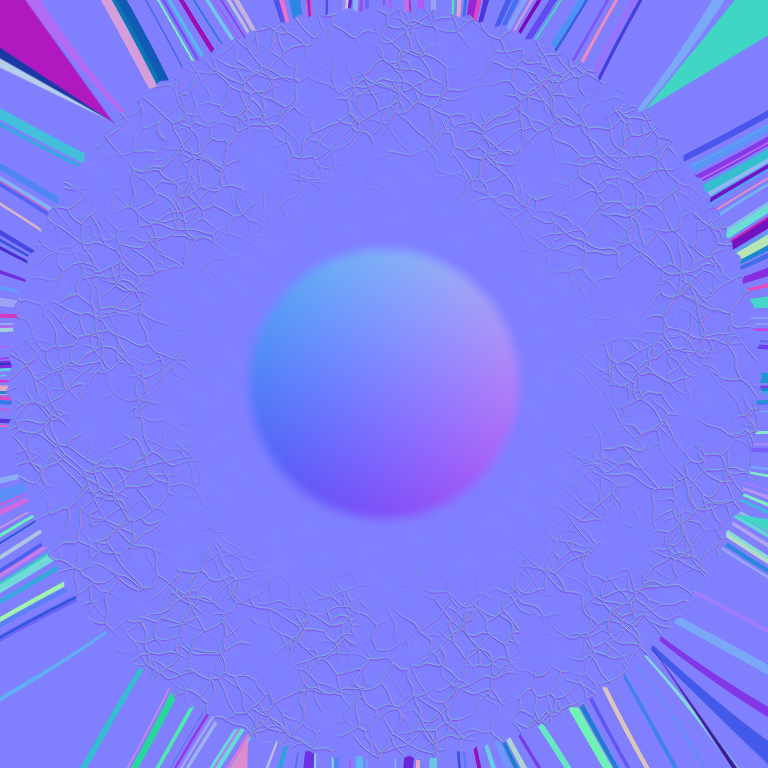
Give the GLSL for this texture map, as a three.js fragment shader.

```glsl
// Tangent-space normal map of an eyeball: a soft domed cornea in the middle,
// a ring of embossed veins from warped cellular borders, and stretched
// radial streaks with a few flat wedges outside the round rim.
varying vec2 vUv;

const float PI = 3.14159265;
const float DOME_RADIUS = 0.175;
const float DOME_SOFTNESS = 0.013;
const float DOME_TILT = 0.38;
const float RIM_RADIUS = 0.489;
const float VEIN_INNER = 0.235;
const float VEIN_FULL = 0.33;
const float VEIN_WIDTH = 0.0012;
const float VEIN_RELIEF = 0.42;
const float EMBOSS_STEP = 0.0012;
const float STREAK_BEND = 0.18;
const float EDGE_SOFT = 0.0015;
const vec3 MAGENTA = vec3(0.69, 0.10, 0.75);
const vec3 TEAL = vec3(0.25, 0.84, 0.77);
const vec3 NAVY = vec3(0.10, 0.22, 0.65);
const vec3 PALE = vec3(0.72, 0.80, 0.92);
const vec3 INDIGO = vec3(0.25, 0.08, 0.62);
const vec3 PINK = vec3(0.88, 0.55, 0.80);

float hash(vec2 p) {
  return fract(sin(dot(p, vec2(127.1, 311.7))) * 43758.545);
}

vec3 encodeNormal(vec2 slope) {
  float z = sqrt(max(0.0, 1.0 - dot(slope, slope)));
  return 0.5 + 0.5 * vec3(slope, z);
}

// Distance to the border between the two nearest cell seeds
float cellBorder(vec2 p, float seed) {
  vec2 cell = floor(p), near = vec2(8.0), second = vec2(8.0);
  for (int j = -1; j <= 1; j++) {
    for (int i = -1; i <= 1; i++) {
      vec2 id = cell + vec2(i, j);
      vec2 toSeed = id + vec2(hash(id + seed), hash(id + seed + 41.3)) - p;
      if (dot(toSeed, toSeed) < dot(near, near)) {
        second = near;
        near = toSeed;
      } else if (dot(toSeed, toSeed) < dot(second, second)) {
        second = toSeed;
      }
    }
  }
  return dot(0.5 * (near + second), normalize(second - near));
}

// Broken, meandering veins on several scales
float veinHeight(vec2 p) {
  float height = 0.0;
  for (int k = 0; k < 4; k++) {
    float layer = float(k), phase = layer * 2.7;
    float scale = 13.0 + 6.0 * layer;
    vec2 q = p + 0.014 * sin(p.yx * 24.0 + phase + vec2(0.0, 1.9));
    q += 0.006 * sin(q.yx * 61.0 + phase * 1.7);
    q += 0.0022 * sin(q.yx * 173.0 + phase * 2.3);
    float d = cellBorder(q * scale + phase, layer * 17.0) / scale;
    float patches = sin(p.x * 33.0 + 2.0 * sin(p.y * 21.0 + phase) + phase)
                  + sin(p.y * 39.0 + 2.0 * sin(p.x * 27.0 - phase));
    float line = exp(-d * d / (VEIN_WIDTH * VEIN_WIDTH));
    height = max(height, line * smoothstep(-0.7, 0.7, patches));
  }
  return height;
}

// Coloured rays in angular cells, sparse near the diagonals
vec3 addStreaks(vec3 color, float angle, float count, float seed) {
  float u = (angle / (2.0 * PI) + 0.5) * count;
  float id = mod(floor(u), count);
  float offDiagonal = abs(mod(angle, 0.5 * PI) - 0.25 * PI);
  float density = mix(0.08, 0.46, smoothstep(0.05, 0.3, offDiagonal));
  density *= 0.8 + 0.4 * sin(angle * 17.0 + seed);
  float on = step(hash(vec2(id, seed)), density);
  float halfWidth = mix(0.12, 0.42, hash(vec2(id, seed + 3.0)));
  float soft = 0.0012 * count / PI * 0.5;
  float ray = 1.0 - smoothstep(halfWidth - soft, halfWidth + soft, abs(fract(u) - 0.5));
  float turn = 2.0 * PI * hash(vec2(id, seed + 7.0));
  float steep = mix(0.25, 0.98, hash(vec2(id, seed + 11.0)));
  return mix(color, encodeNormal(steep * vec2(cos(turn), sin(turn))), on * ray);
}

// Flat wedge opening from its apex, between left and right end points
vec3 addWedge(vec3 color, vec2 apex, vec2 left, vec2 right, vec3 fill) {
  vec2 p = vUv - apex, a = normalize(left - apex), b = normalize(right - apex);
  float inside = min(a.y * p.x - a.x * p.y, b.x * p.y - b.y * p.x);
  return mix(color, fill, smoothstep(-EDGE_SOFT, EDGE_SOFT, inside));
}

void main() {
  vec2 p = vUv - 0.5;
  float r = length(p), angle = atan(p.y, p.x);

  // Domed cornea and faint mottling of the white
  float dome = 1.0 - smoothstep(DOME_RADIUS - DOME_SOFTNESS, DOME_RADIUS + DOME_SOFTNESS, r);
  vec2 slope = p / DOME_RADIUS * DOME_TILT * dome;
  vec2 ripple = sin(p.yx * 67.0 + 2.0 * sin(p * 43.0)) * sin(p * 91.0 + p.yx * 38.0);
  slope += 0.013 * ripple * (1.0 - dome);

  // Embossed vein ring
  float ring = smoothstep(VEIN_INNER, VEIN_FULL, r + 0.018 * sin(angle * 9.0 + 2.0 * sin(angle * 4.0)));
  float h = veinHeight(p);
  vec2 rise = vec2(veinHeight(p + vec2(EMBOSS_STEP, 0.0)), veinHeight(p + vec2(0.0, EMBOSS_STEP))) - h;
  slope -= rise * VEIN_RELIEF * ring;
  vec3 color = encodeNormal(slope);
  color.b -= 0.13 * h * ring;

  // Stretched margin outside the rim
  float bent = angle - STREAK_BEND * sin(12.0 * (angle - 0.25 * PI)) * (r - RIM_RADIUS) / max(r, 0.1);
  vec3 margin = encodeNormal(vec2(0.0));
  margin = addStreaks(margin, bent, 190.0, 2.0);
  margin = addStreaks(margin, bent, 410.0, 5.0);
  margin = addWedge(margin, vec2(0.147, 0.841), vec2(0.0, 0.912), vec2(0.0, 0.945), PALE);
  margin = addWedge(margin, vec2(0.147, 0.841), vec2(0.0, 0.924), vec2(0.0, 0.945), NAVY);
  margin = addWedge(margin, vec2(0.147, 0.841), vec2(0.0, 0.938), vec2(0.033, 1.0), MAGENTA);
  margin = addWedge(margin, vec2(0.840, 0.857), vec2(0.957, 1.0), vec2(1.0, 0.954), TEAL);
  margin = addWedge(margin, vec2(0.955, 0.330), vec2(1.0, 0.324), vec2(1.0, 0.308), TEAL);
  margin = addWedge(margin, vec2(0.323, 0.040), vec2(0.322, 0.0), vec2(0.302, 0.0), PINK);
  margin = addWedge(margin, vec2(0.853, 0.151), vec2(0.960, 0.0), vec2(0.953, 0.0), INDIGO);
  float rim = RIM_RADIUS + 0.004 * sin(angle * 41.0) * sin(angle * 97.0);
  color = mix(color, margin, smoothstep(rim - EDGE_SOFT, rim + EDGE_SOFT, r));

  gl_FragColor = vec4(color, 1.0);
}
```
